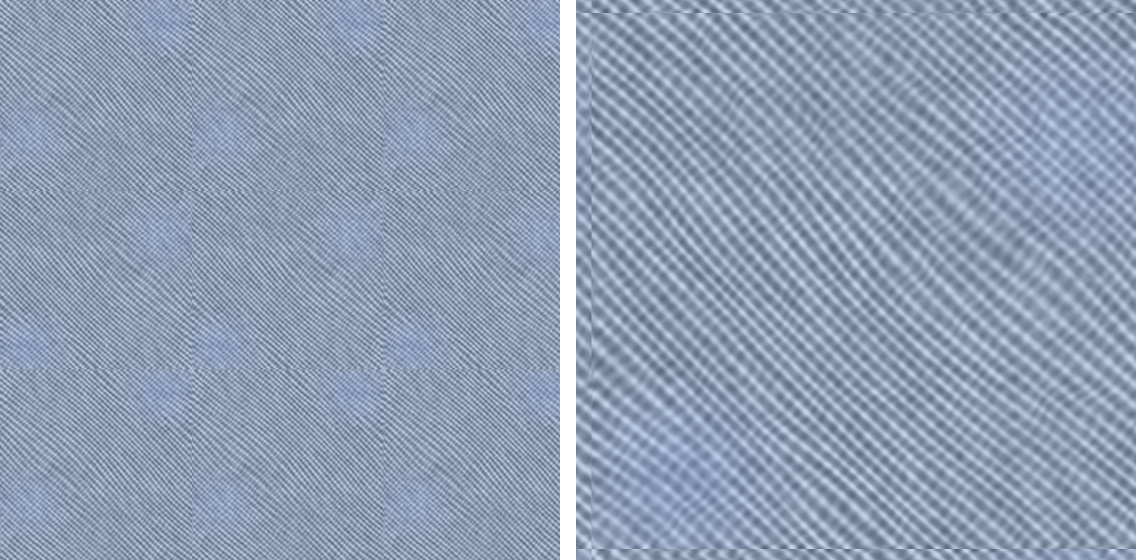
Left, the full canvas; right, a detail of the centre.
Write a WebGL 2 fragment shader that draws this texture.

```glsl
#version 300 es
precision highp float;
// Blue-grey twill cloth: fine wavering diagonal ribs crossed by a faint weft.
// One swatch repeats in columns; every second row is the swatch turned half round,
// leaving thin, ragged seams where neighbouring swatches fail to join.

uniform vec2 u_resolution;
out vec4 fragColor;

const float TAU = 6.2831853;
const vec2 TILE = vec2(0.3425, 0.660);   // one upright and one turned swatch
const float UPRIGHT_HEIGHT = 0.341;
const float RIB_PERIOD = 0.0086;
const float WEFT_PERIOD = 0.0074;
const float RIB_ANGLE = 0.75;
const vec3 SHADOW = vec3(0.390, 0.442, 0.522);
const vec3 LIGHT = vec3(0.715, 0.775, 0.855);
const vec3 BLUE_TINT = vec3(-0.012, 0.0, 0.045);

float hash(vec2 p) {
    vec3 q = fract(vec3(p.xyx) * 0.1031);
    q += dot(q, q.yzx + 33.33);
    return fract((q.x + q.y) * q.z);
}

float noise(vec2 p) {
    vec2 i = floor(p), f = fract(p);
    f = f * f * (3.0 - 2.0 * f);
    return mix(mix(hash(i), hash(i + vec2(1, 0)), f.x),
               mix(hash(i + vec2(0, 1)), hash(i + vec2(1, 1)), f.x), f.y);
}

float softSpot(vec2 p, vec2 center, vec2 size) {
    vec2 d = (p - center) / size;
    return exp(-dot(d, d));
}

// Fades a wave out once its period nears the pixel size
float resolved(float period, float pixel) {
    return smoothstep(1.2, 2.6, period / pixel);
}

// Swatch coordinates, measured down from the top left
vec2 swatchPoint(vec2 uv) {
    vec2 p = mod(vec2(uv.x, 1.0 - uv.y), TILE);
    return p.y > UPRIGHT_HEIGHT ? TILE - p : p;
}

// Bluish, worn areas near two opposite corners and along the left
float wornArea(vec2 p) {
    float worn = softSpot(p, vec2(0.29, 0.04), vec2(0.055, 0.050));
    worn += 0.8 * softSpot(p, vec2(0.05, 0.24), vec2(0.060, 0.055));
    return min(worn, 1.0);
}

// Diagonal ribs, weft and grain as a tone from 0 to 1
float weaveTone(vec2 p, float worn, float pixel) {
    vec2 dir = vec2(cos(RIB_ANGLE), sin(RIB_ANGLE));
    float along = dot(p, dir);
    float across = dot(p, vec2(dir.y, -dir.x)) + 1.0;

    // Slow drift bends the ribs; the finer one pinches and forks them
    float drift = 2.2 * noise(vec2(across * 9.0, along * 5.0));
    drift += 0.7 * noise(vec2(across * 38.0, along * 13.0) + 17.0);
    float ribPhase = across / RIB_PERIOD + drift;
    float wave = sin(TAU * ribPhase);
    float rib = wave - 0.16 * cos(2.0 * TAU * ribPhase);

    float weftPhase = along / WEFT_PERIOD + 0.8 * noise(p * 60.0);
    float weft = sin(TAU * weftPhase);

    float contrast = mix(0.24, 0.43, noise(p * 16.0 + 5.0)) * (1.0 - 0.45 * worn);
    float slub = noise(vec2(along * 75.0, across * 220.0)) - 0.5;
    float grain = noise(p * 300.0 + 40.0) - 0.5;
    float cloud = noise(p * 10.0 + 70.0) - 0.5;

    float tone = 0.51 + 0.08 * worn + 0.08 * cloud;
    tone += contrast * rib * resolved(RIB_PERIOD, pixel);
    tone += 0.12 * weft * resolved(WEFT_PERIOD, pixel);
    return tone + 0.24 * slub + 0.22 * grain;
}

// Broken light and dark ticks along one swatch edge
float seamTicks(float edgeDistance, float position, float seed) {
    float band = 1.0 - smoothstep(0.0012, 0.0034, edgeDistance);
    float tick = sin(TAU * position / 0.011);
    return band * tick * noise(vec2(position * 45.0, seed));
}

vec3 clothColor(vec2 uv, float pixel) {
    vec2 p = swatchPoint(uv);
    float worn = wornArea(p);
    float tone = weaveTone(p, worn, pixel);

    float sideGap = min(p.x, TILE.x - p.x);
    float rowY = mod(1.0 - uv.y, TILE.y);
    float rowGap = min(min(rowY, TILE.y - rowY), abs(rowY - UPRIGHT_HEIGHT));
    tone += 0.25 * seamTicks(sideGap, p.y, 3.0);
    tone += 0.40 * seamTicks(rowGap, p.x, 9.0);

    vec3 color = mix(SHADOW, LIGHT, clamp(tone, -0.15, 1.15));
    return color + BLUE_TINT * worn;
}

void main() {
    float pixel = 1.0 / min(u_resolution.x, u_resolution.y);
    vec3 color = vec3(0.0);
    // Four samples per pixel smooth the ribs and seams
    for (int i = 0; i < 4; i++) {
        vec2 offset = vec2(i % 2, i / 2) * 0.5 - 0.25;
        color += clothColor((gl_FragCoord.xy + offset) * pixel, pixel);
    }
    fragColor = vec4(color * 0.25, 1.0);
}
```
